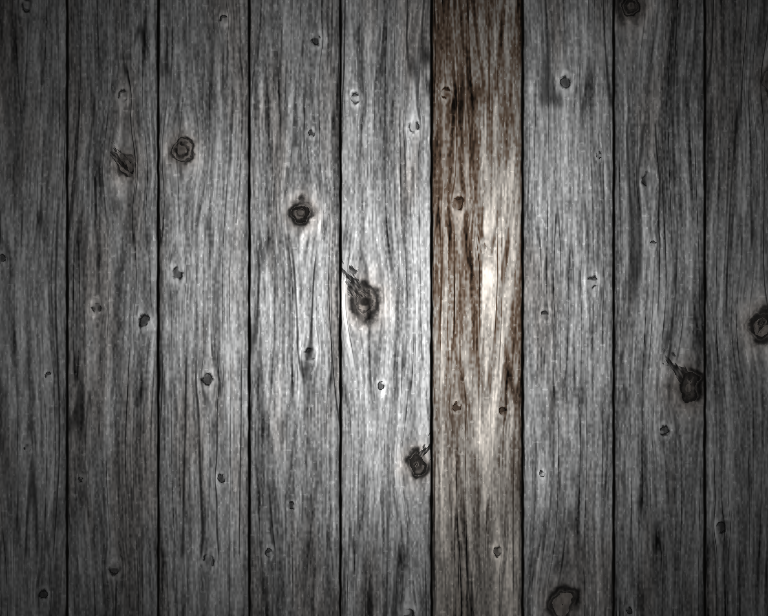
Give the GLSL for this texture, as a WebGL 2 fragment shader.

```glsl
#version 300 es
precision highp float;
// Weathered grey timber wall: nine vertical planks with grain, knots and a soft vignette.
uniform vec2 u_resolution;
out vec4 outColor;

// Layout, in canvas widths
const float PITCH = 0.1186;
const float FIRST_SEAM = 0.0875;
const float SEAM_HALF = 0.0016;
const float HEIGHT = 0.8;
const int KNOTS = 6;
const float BROWN_PLANK = 5.0;
const float PALE_PLANK = 6.0;
// Grain
const float BAND_FREQ = 15.0;
const float FIBRE_FREQ = 30.0;
const float HAIR_FREQ = 56.0;
const vec2 GRIT_FREQ = vec2(420.0, 230.0);
const float FIGURE_SLOPE = 0.5;
const float FIGURE_FREQ = 42.0;
// Light and colour
const vec2 LIGHT_CENTER = vec2(0.51, 0.42);
const vec2 LIGHT_SPREAD = vec2(0.42, 0.39);
const float AMBIENT = 0.115;
const float GLOW = 0.55;
const vec3 GREY = vec3(0.995, 1.0, 1.0);
const vec3 BROWN = vec3(1.0, 0.8, 0.65);
const vec3 CREAM = vec3(1.0, 0.965, 0.92);
const vec3 GAP = vec3(0.025, 0.023, 0.02);

float hash(vec2 p) {
  vec3 q = fract(p.xyx * 0.1031);
  q += dot(q, q.yzx + 33.33);
  return fract((q.x + q.y) * q.z);
}

float noise(vec2 p) {
  vec2 i = floor(p), f = fract(p);
  f = f * f * (3.0 - 2.0 * f);
  vec2 e = vec2(0.0, 1.0);
  return mix(mix(hash(i), hash(i + e.yx), f.x),
             mix(hash(i + e), hash(i + e.yy), f.x), f.y);
}

float fbm(vec2 p) {
  float sum = 0.0, amp = 0.5;
  for (int i = 0; i < 4; i++) {
    sum += amp * noise(p);
    p = p * 2.03 + 17.3;
    amp *= 0.5;
  }
  return sum;
}

// Bends the grain around each knot; returns (dark, pale, brown) marks.
vec3 knots(vec2 p, float id, inout float grainX) {
  vec3 marks = vec3(0.0);
  for (int i = 0; i < KNOTS; i++) {
    vec2 seed = vec2(id * 7.0 + 3.0, float(i) * 13.0 + 5.0);
    float big = step(0.73, hash(seed + 1.7));
    float size = mix(mix(0.003, 0.007, hash(seed + 2.1)), mix(0.014, 0.021, hash(seed + 4.3)), big);
    vec2 center = vec2(mix(0.15, 0.85, hash(seed + 6.9)) * PITCH,
                       (float(i) + hash(seed + 8.2)) / float(KNOTS) * HEIGHT);
    vec2 d = (p - center) / size;
    vec2 bend = d * vec2(0.55, 0.26);
    grainX -= (p.x - center.x) * 0.75 * exp(-dot(bend, bend));

    // Broken rings: dark crescents over a weathered face
    float r = length(d * vec2(1.0, 0.85)) + 0.9 * (fbm(d * 1.3 + seed) - 0.47);
    float face = 1.0 - smoothstep(0.7, 1.15, r);
    float rings = smoothstep(0.35, 0.75, noise(vec2(r * 6.5, 2.0 * noise(d * 1.5 + seed)) + seed));
    float broken = smoothstep(0.3, 0.65, noise(d * 0.9 + seed * 1.3));
    float rim = exp(-pow((r - 0.9) * 4.0, 2.0)) * broken;
    float dark = max(face * mix(0.55 * broken, 0.25 + 0.6 * rings, big), 0.85 * rim);

    // Torn, slanted fibres beside some of the large knots
    float torn = big * step(0.4, hash(seed + 9.4));
    float side = sign(hash(seed + 3.3) - 0.5);
    vec2 t = vec2(d.x + side * 0.55 * d.y, d.y - 1.0);
    float fray = fbm(vec2(t.x * 3.0, t.y * 1.6) + seed) - 0.47;
    float gash = smoothstep(0.0, 0.4, 0.7 - length(t * vec2(1.2, 0.55)) + 2.2 * fray);
    dark = max(dark, torn * gash * (0.35 + 0.6 * noise(t * vec2(8.0, 3.0))));

    float halo = exp(-pow((r - 1.5) * 1.5, 2.0)) * noise(d * vec2(2.0, 0.7) + seed);
    marks = max(marks, vec3(dark, halo, big * exp(-r * r * 0.45)));
  }
  return marks;
}

void main() {
  vec2 p = gl_FragCoord.xy / u_resolution.x;
  float pixel = 1.0 / u_resolution.x;
  float column = (p.x - FIRST_SEAM) / PITCH;
  float id = floor(column) + 1.0;
  float localX = fract(column) * PITCH;
  float brown = 1.0 - step(0.5, abs(id - BROWN_PLANK));
  float pale = 1.0 - step(0.5, abs(id - PALE_PLANK));
  float offset = id * 41.0;

  // Grain coordinate, wandering along the length and around knots
  float grainX = localX;
  vec3 marks = knots(vec2(localX, p.y), id, grainX);
  float u = grainX / PITCH + 0.1 * (noise(vec2(localX * 9.0, p.y * 4.5) + offset) - 0.5);

  // Straight bands, crisp broken fibres, hairs and grit
  float bands = noise(vec2(u * BAND_FREQ + offset, p.y * 3.0)) - 0.5;
  float fibre = noise(vec2(u * FIBRE_FREQ + offset, p.y * 12.0)) - 0.5;
  float hair = noise(vec2(u * HAIR_FREQ + offset, p.y * 45.0)) - 0.5;
  float grit = noise(p * GRIT_FREQ) - 0.5;
  float ridge = 1.0 - abs(2.0 * noise(vec2(u * 14.0 + offset + 7.0, p.y * 5.0)) - 1.0);
  float line = smoothstep(0.8, 0.98, ridge) * noise(vec2(u * 6.0 + offset, p.y * 16.0));

  // V-shaped heart figure, with a dark core high on the brown plank
  float heart = mix(mix(0.35, 0.65, hash(vec2(id, 5.0))), 0.6, brown);
  float arm = sqrt(pow(u - heart, 2.0) + 0.002);
  float v = FIGURE_SLOPE * arm - p.y * 0.4 + 0.03 * noise(vec2(u * 5.0, p.y * 9.0));
  float figure = smoothstep(0.25, 0.75, noise(vec2(v * FIGURE_FREQ + offset, id))) - 0.5;
  float figured = max(brown, 0.6 * hash(vec2(id, 9.0))) * smoothstep(0.5, 0.15, arm);
  float core = brown * smoothstep(0.0, 0.07, p.y - 0.44 - 0.7 * arm + 0.16 * bands);
  float patches = fbm(vec2(u * 3.0 + offset, p.y * 5.0)) - 0.47;
  float grain = mix(0.36, 0.22, pale) * bands + 0.4 * fibre + 0.42 * hair + 0.36 * grit
              - 0.5 * line + 0.42 * figured * figure - 0.4 * core + (0.5 + 0.7 * brown) * patches;

  // Long cracks and pale worn flecks
  float crackLine = abs(noise(vec2(u * 5.0 + offset, p.y * 2.0)) - 0.5);
  float crack = (1.0 - smoothstep(0.0, 0.04, crackLine)) * smoothstep(0.5, 0.65, noise(vec2(id * 9.0, p.y * 7.0)));
  float fleck = smoothstep(0.82, 0.95, noise(vec2(u * 42.0, p.y * 190.0) + offset));

  // Light, tone and tint
  vec2 away = (p - LIGHT_CENTER) / LIGHT_SPREAD;
  float light = AMBIENT + GLOW * exp(-dot(away, away));
  float tone = mix(0.93, 1.08, hash(vec2(id, 2.0))) + 0.06 * pale;
  float shade = max(tone + grain + 0.35 * marks.y + 0.2 * fleck, 0.12);
  shade *= (1.0 - 0.5 * crack) * (1.0 - 0.85 * marks.x);
  float warmth = max(brown * smoothstep(1.1, 0.5, shade) * smoothstep(0.0, 0.4, p.y), 0.3 * marks.z);
  warmth = max(warmth, 0.12 * smoothstep(0.0, 0.25, -patches));
  vec3 color = light * shade * mix(mix(GREY, CREAM, brown), BROWN, warmth);

  // Seams with rough edges and a thin shadow on either side
  float edge = min(localX, PITCH - localX);
  float rough = 0.0012 * (noise(vec2(id * 3.0, p.y * 60.0)) - 0.5);
  color *= 1.0 - 0.35 * exp(-edge / 0.0025);
  color = mix(GAP, color, smoothstep(SEAM_HALF - pixel, SEAM_HALF + pixel, edge + rough));
  outColor = vec4(clamp(color, 0.0, 1.0), 1.0);
}
```
